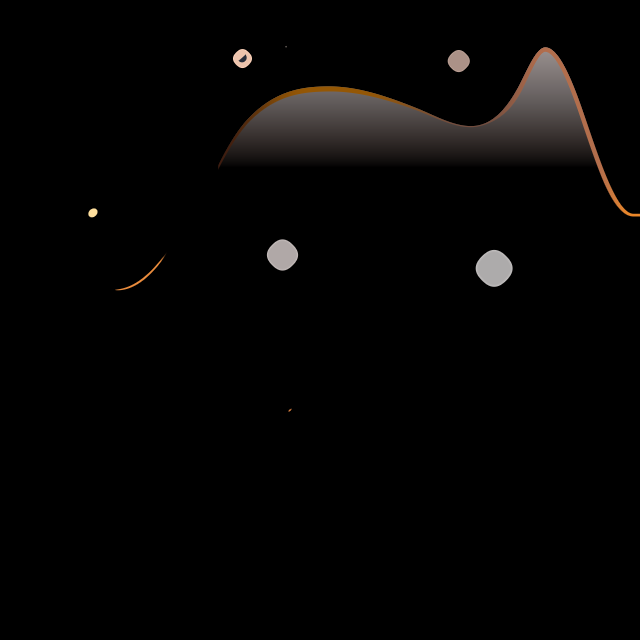
Give the GLSL for this background, as a Shadertoy shader.

```glsl
// A glowing grey ridge with an amber rim, an ember arc and pale pebbles on black.

float pixel() { return 1.0 / iResolution.y; }

// Coverage of a shape from its signed distance (negative inside)
float cover(float d) { return clamp(0.5 - d / pixel(), 0.0, 1.0); }

// Ridge height and slope at x: cubic Hermite through (x, height, slope) knots
vec2 ridge(float x) {
    vec3 knots[9] = vec3[9](
        vec3(0.341, 0.742, 2.0), vec3(0.391, 0.818, 1.0),
        vec3(0.514, 0.865, 0.0), vec3(0.651, 0.831, -0.4),
        vec3(0.736, 0.803, 0.0), vec3(0.814, 0.872, 2.0),
        vec3(0.852, 0.926, 0.0), vec3(0.9115, 0.824, -2.9),
        vec3(0.990, 0.666, 0.0));
    vec2 result = vec2(knots[8].y, 0.0);
    for (int i = 0; i < 8; i++) {
        vec3 a = knots[i], b = knots[i + 1];
        if (x < a.x || x >= b.x) continue;
        float w = b.x - a.x, t = (x - a.x) / w, s = t * t * (3.0 - 2.0 * t);
        float height = mix(a.y, b.y, s)
            + w * t * (1.0 - t) * (a.z * (1.0 - t) - b.z * t);
        float slope = 6.0 * t * (1.0 - t) * (b.y - a.y) / w
            + a.z * (1.0 - t) * (1.0 - 3.0 * t) + b.z * t * (3.0 * t - 2.0);
        result = vec2(height, slope);
    }
    return result;
}

// Rounded diamond with a slightly brighter rim
void pebble(inout vec3 col, vec2 p, float radius, vec3 tint) {
    float d = length(p) - radius * (0.98 + 0.035 * cos(4.0 * atan(p.y, p.x)));
    float rim = smoothstep(-0.16, 0.0, d / radius);
    col = mix(col, tint * (1.0 + 0.1 * rim), cover(d));
}

// Small slanted fleck
float fleck(vec2 p, vec2 size) {
    p = mat2(0.75, -0.66, 0.66, 0.75) * p;
    return cover((length(p / size) - 1.0) * min(size.x, size.y));
}

void mainImage(out vec4 fragColor, in vec2 fragCoord) {
    vec2 uv = fragCoord / iResolution.xy;
    vec3 col = vec3(0.0);

    // Ridge body, fading to black at its base
    vec2 r = ridge(uv.x);
    float depth = (r.x - uv.y) / sqrt(1.0 + r.y * r.y);
    float start = cover(0.341 - uv.x);
    float lift = clamp((uv.y - 0.739) / 0.186, 0.0, 1.0);
    vec3 haze = mix(vec3(0.60, 0.50, 0.47), vec3(0.60, 0.565, 0.56), smoothstep(0.0, 0.6, lift));
    col = haze * pow(lift, 0.75) * cover(-depth) * start;

    // Rim: amber on the broad hill, copper on the peak, bright at the tail
    float width = 0.0015 + 0.0065 * exp(-pow((uv.x - 0.50) / 0.13, 2.0))
        + 0.0055 * smoothstep(0.75, 0.81, uv.x) * (1.0 - 0.5 * smoothstep(0.94, 0.99, uv.x));
    vec3 rimColor = mix(vec3(0.24, 0.11, 0.06), vec3(0.58, 0.34, 0.02), smoothstep(0.34, 0.48, uv.x));
    rimColor = mix(rimColor, vec3(0.45, 0.30, 0.24), smoothstep(0.56, 0.72, uv.x));
    rimColor = mix(rimColor, vec3(0.70, 0.43, 0.30), smoothstep(0.75, 0.86, uv.x));
    rimColor = mix(rimColor, vec3(0.92, 0.53, 0.16), smoothstep(0.93, 0.99, uv.x));
    col = mix(col, rimColor, cover(abs(depth - 0.5 * width) - 0.5 * width) * start);

    // Ember arc, tapered at both ends
    float t = (uv.x - 0.180) / 0.082;
    if (t > 0.0 && t < 1.0) {
        float offset = (uv.y - 0.547 - 0.060 * t * t) / sqrt(1.0 + pow(1.46 * t, 2.0));
        float taper = 0.0016 * sqrt(4.0 * t * (1.0 - t));
        col += vec3(0.92, 0.55, 0.24) * cover(abs(offset) - taper) * smoothstep(0.0, 0.15, 1.0 - t);
    }

    // Pebbles
    pebble(col, uv - vec2(0.4414, 0.6016), 0.0240, vec3(0.69, 0.66, 0.655));
    pebble(col, uv - vec2(0.7721, 0.5807), 0.0284, vec3(0.68, 0.67, 0.67));
    pebble(col, uv - vec2(0.7168, 0.9046), 0.0170, vec3(0.67, 0.57, 0.53));
    pebble(col, uv - vec2(0.3789, 0.9085), 0.0146, vec3(0.93, 0.77, 0.68));

    // Dark slanted notch in the smallest pebble
    vec2 notch = uv - vec2(0.3782, 0.9098);
    float cut = max(length(notch) - 0.0072, dot(notch, vec2(-0.66, 0.75)));
    col = mix(col, vec3(0.16, 0.18, 0.23), cover(cut));

    // Flecks
    col = mix(col, vec3(1.0, 0.88, 0.62), fleck(uv - vec2(0.1452, 0.6674), vec2(0.0078, 0.0062)));
    col += vec3(0.85, 0.50, 0.25) * fleck(uv - vec2(0.4531, 0.3590), vec2(0.0026, 0.0012));
    col += vec3(0.40, 0.37, 0.35) * fleck(uv - vec2(0.4470, 0.9271), vec2(0.0012));

    fragColor = vec4(col, 1.0);
}
```
